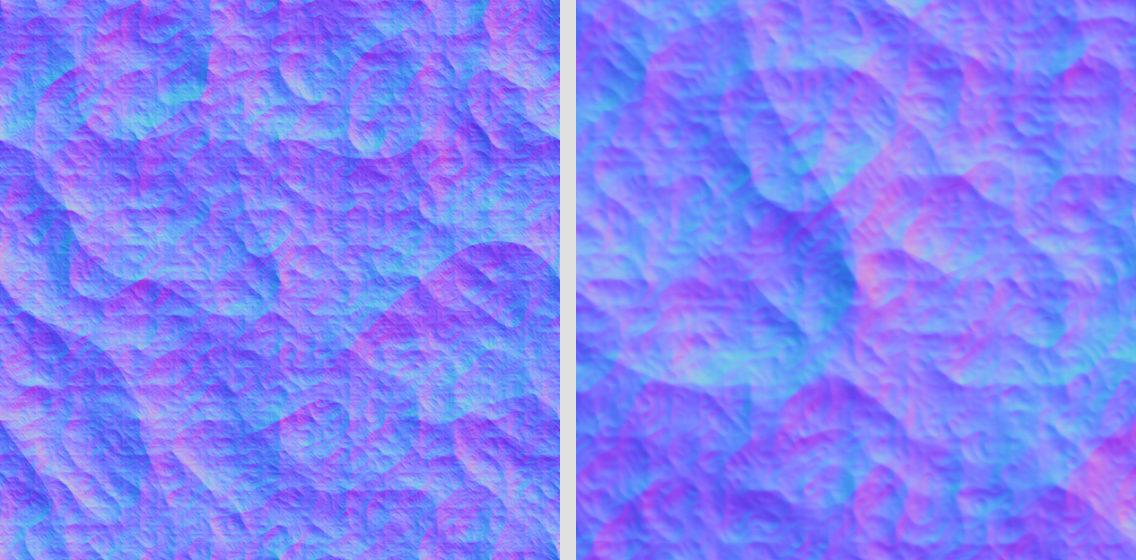
Left: the whole. Right: its middle third, enlarged.
Reproduce this texture map procedurally as a three.js fragment shader.

```glsl
varying vec2 vUv;

#define OCTAVES 6
#define BASE_CELLS 4.0
#define SLOPE_GAIN 0.93
#define STRENGTH 0.205
#define CREST_WIDTH 0.0014
#define SEED 17.0

// Random unit gradient at a lattice point, wrapped so the map tiles
vec2 latticeGradient(vec2 cell, float cells, float seed) {
  vec3 p = fract(vec3(mod(cell, cells), seed).xyx * vec3(0.1031, 0.1030, 0.0973) + seed * 0.0717);
  p += dot(p, p.yzx + 33.33);
  float angle = 6.2831853 * fract((p.x + p.y) * p.z);
  return vec2(cos(angle), sin(angle));
}

// Gradient noise: x holds the value, yz the slope in cell units
vec3 noiseWithSlope(vec2 p, float cells, float seed) {
  vec2 cell = floor(p);
  vec2 f = p - cell;
  vec2 u = f * f * (3.0 - 2.0 * f);
  vec2 du = 6.0 * f * (1.0 - f);
  vec2 e = vec2(1.0, 0.0);

  vec2 ga = latticeGradient(cell, cells, seed);
  vec2 gb = latticeGradient(cell + e.xy, cells, seed);
  vec2 gc = latticeGradient(cell + e.yx, cells, seed);
  vec2 gd = latticeGradient(cell + e.xx, cells, seed);

  float a = dot(ga, f);
  float b = dot(gb, f - e.xy);
  float c = dot(gc, f - e.yx);
  float d = dot(gd, f - e.xx);

  float value = mix(mix(a, b, u.x), mix(c, d, u.x), u.y);
  vec2 slope = mix(mix(ga, gb, u.x), mix(gc, gd, u.x), u.y)
             + du * (u.yx * (a - b - c + d) + vec2(b, c) - a);
  return vec3(value, slope);
}

// Downhill slope of summed ridges, -abs(noise), with rounded crests
vec2 ridgeSlope(vec2 uv) {
  vec2 total = vec2(0.0);
  float cells = BASE_CELLS;
  float weight = 1.0;
  for (int i = 0; i < OCTAVES; i++) {
    vec3 n = noiseWithSlope(uv * cells, cells, SEED + 7.0 * float(i));
    float rounding = CREST_WIDTH * cells;
    total += weight * n.yz * n.x / sqrt(n.x * n.x + rounding * rounding);
    cells *= 2.0;
    weight *= SLOPE_GAIN;
  }
  return total;
}

void main() {
  // Pack the tangent-space normal into colour
  vec3 normal = normalize(vec3(STRENGTH * ridgeSlope(vUv), 1.0));
  gl_FragColor = vec4(normal * 0.5 + 0.5, 1.0);
}
```
